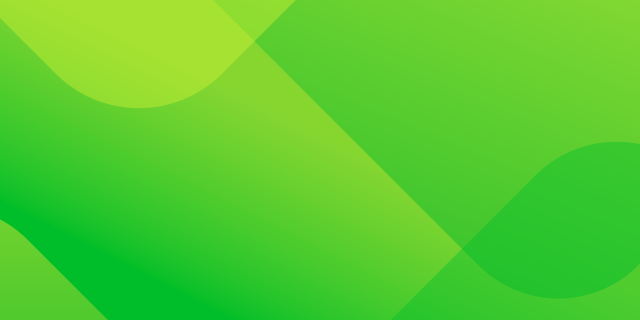
Write a WebGL 1 fragment shader that draws this background.

```glsl
precision highp float;
// Fresh green backdrop: translucent diagonal slabs with rounded corners
// over a slanted gradient. Each slab is a 45 degree wedge distance function
// whose tip points up or down; lengths are in canvas heights.

uniform vec2 u_resolution;

// Signed distance to a quarter-plane with a rounded tip; tip is +1 up, -1 down.
float roundedWedge(vec2 p, vec2 center, float radius, float tip) {
  vec2 q = p - center;
  q.y *= tip;
  vec2 side = vec2(q.y - q.x, q.y + q.x) * 0.70711;
  return length(max(side, 0.0)) + min(max(side.x, side.y), 0.0) - radius;
}

// Antialiased coverage, about one pixel wide.
float coverage(float dist) {
  return clamp(0.5 - dist * u_resolution.y, 0.0, 1.0);
}

void main() {
  vec2 p = gl_FragCoord.xy / u_resolution.y;

  // Base gradient: deep green at the lower left, lime towards the upper right.
  float ramp = clamp((dot(p, vec2(0.45, 0.89)) - 0.33) / 0.64, 0.0, 1.0);
  vec3 color = mix(vec3(0.0, 0.745, 0.16), vec3(0.53, 0.84, 0.19), pow(ramp, 0.75));

  // Large slab on the right, shaded along its own slope.
  float slope = dot(p, vec2(0.38, 0.92));
  vec3 slabGreen = vec3(0.03, 0.72, 0.165) + slope * vec3(0.286, 0.075, 0.018);
  color = mix(color, slabGreen, coverage(roundedWedge(p, vec2(1.745, 0.419), 0.352, -1.0)));

  // Yellow veil hanging from the top left.
  float veil = coverage(roundedWedge(p, vec2(0.434, 1.029), 0.367, -1.0));
  color = mix(color, vec3(0.80, 0.94, 0.20), 0.45 * veil);

  // Dark green veil rising from the lower right.
  float shade = coverage(roundedWedge(p, vec2(1.927, 0.198), 0.359, 1.0));
  color = mix(color, vec3(0.0, 0.745, 0.175), 0.41 * shade);

  // Small opaque slab in the lower left corner.
  vec3 cornerGreen = mix(vec3(0.31, 0.79, 0.18), vec3(0.43, 0.82, 0.18), clamp(p.y / 0.3, 0.0, 1.0));
  color = mix(color, cornerGreen, coverage(roundedWedge(p, vec2(-0.164, 0.003), 0.352, 1.0)));

  gl_FragColor = vec4(color, 1.0);
}
```
